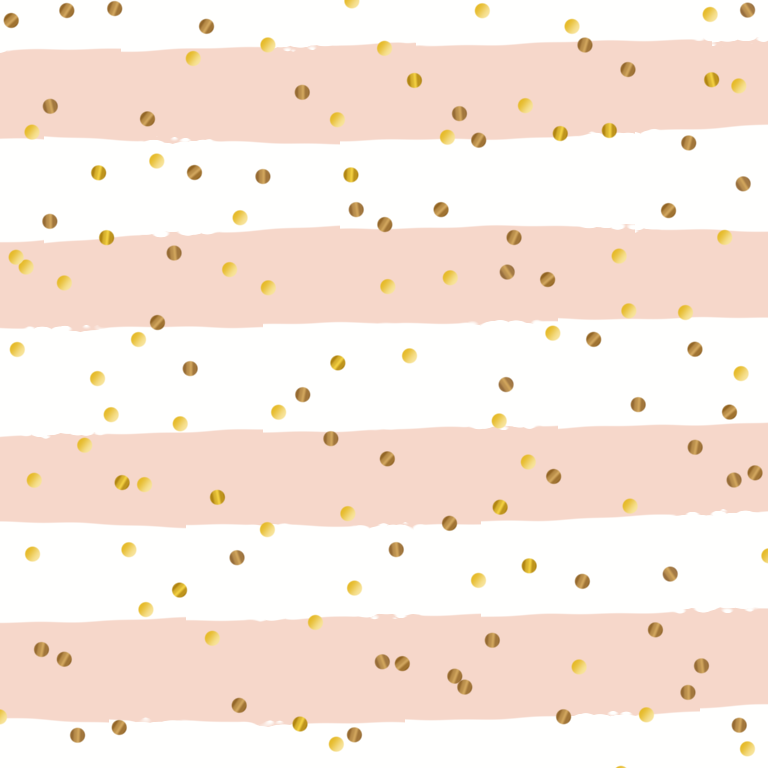
This pattern is drawn by a Shadertoy shader. Its source:

```glsl
// Four torn-edged blush stripes on white, scattered with metallic gold and bronze dots.

float hash(vec2 p) {
    vec3 q = fract(vec3(p.xyx) * 0.1031);
    q += dot(q, q.yzx + 33.33);
    return fract((q.x + q.y) * q.z);
}

vec2 hash2(vec2 p) {
    return vec2(hash(p + 17.3), hash(p + 61.7));
}

// Distance to the nearest scattered feature point
float cellular(vec2 p) {
    vec2 cell = floor(p);
    float nearest = 2.0;
    for (int j = -1; j <= 1; j++)
    for (int i = -1; i <= 1; i++) {
        vec2 c = cell + vec2(i, j);
        nearest = min(nearest, length(c + hash2(c + 200.0) - p));
    }
    return nearest;
}

// Signed distance to the stripes, positive inside
float stripes(vec2 p) {
    float v = (p.y - 0.010 - 0.016 * (p.x - 0.5)) * 4.0;
    float row = floor(v);
    float y = (fract(v) - 0.5) * 0.25;
    float side = y < 0.0 ? -1.0 : 1.0;
    float id = row * 2.0 + side;

    // One edge of each stripe bows outwards
    float bowSide = row == 2.0 ? 1.0 : -1.0;
    float halfHeight = 0.056 + (row == 0.0 ? 0.006 : 0.0);
    if (side == bowSide) halfHeight += 0.013 * sin(3.1416 * p.x);

    // Soft wobble, brush steps and patches of torn paper
    float wobble = 0.0010 * sin(26.0 * p.x + id * 1.9) + 0.0006 * sin(67.0 * p.x + id * 4.3);
    float steps = 0.004 * (fract(p.x * 2.6 + id * 0.37) - 0.5);
    float torn = smoothstep(0.5, 1.1, sin(13.0 * p.x + id * 2.1) + 0.6 * sin(31.0 * p.x + id * 4.0));
    float tear = 0.011 * torn * (cellular(p * vec2(48.0, 130.0) + 50.0) - 0.5);
    return halfHeight + wobble + steps + tear - abs(y);
}

// Metallic sheen across a dot, with q running from -1 to 1
vec3 foil(vec2 q, float kind, float tone) {
    float across = dot(q, normalize(vec2(1.0, mix(-1.2, 0.7, tone))));
    float band = exp(-5.0 * across * across) + 0.12 * sin(across * 11.0);
    if (kind < 0.50) {
        float fade = smoothstep(-0.9, 0.9, dot(q, vec2(0.75, -0.55)));
        return mix(vec3(0.90, 0.73, 0.16), vec3(0.97, 0.89, 0.60), fade);
    }
    if (kind < 0.61) return mix(vec3(0.70, 0.53, 0.08), vec3(0.93, 0.79, 0.24), band);
    vec3 dark = mix(vec3(0.58, 0.40, 0.14), vec3(0.60, 0.44, 0.25), tone);
    return mix(dark, vec3(0.80, 0.63, 0.35), band);
}

void mainImage(out vec4 fragColor, in vec2 fragCoord) {
    vec2 p = fragCoord / iResolution.y;
    float pixel = 1.0 / iResolution.y;

    vec3 color = mix(vec3(1.0, 1.0, 0.995), vec3(0.965, 0.843, 0.792),
                     smoothstep(-pixel, pixel, stripes(p)));

    // Jittered dots; neighbouring cells are searched so they may stray
    float density = 11.2;
    float radius = 0.0097;
    vec2 grid = p * density + vec2(3.4, 7.6);
    for (int j = -1; j <= 1; j++)
    for (int i = -1; i <= 1; i++) {
        vec2 cell = floor(grid) + vec2(i, j);
        vec2 center = cell + 0.5 + 0.92 * (hash2(cell) - 0.5);
        center.x += 0.25 * sin(cell.y * 2.4);
        vec2 q = (grid - center) / (density * radius);
        float cover = smoothstep(pixel, -pixel, (length(q) - 1.0) * radius);
        color = mix(color, foil(q, hash(cell + 5.1), hash(cell + 9.7)), cover);
    }

    fragColor = vec4(color, 1.0);
}
```
